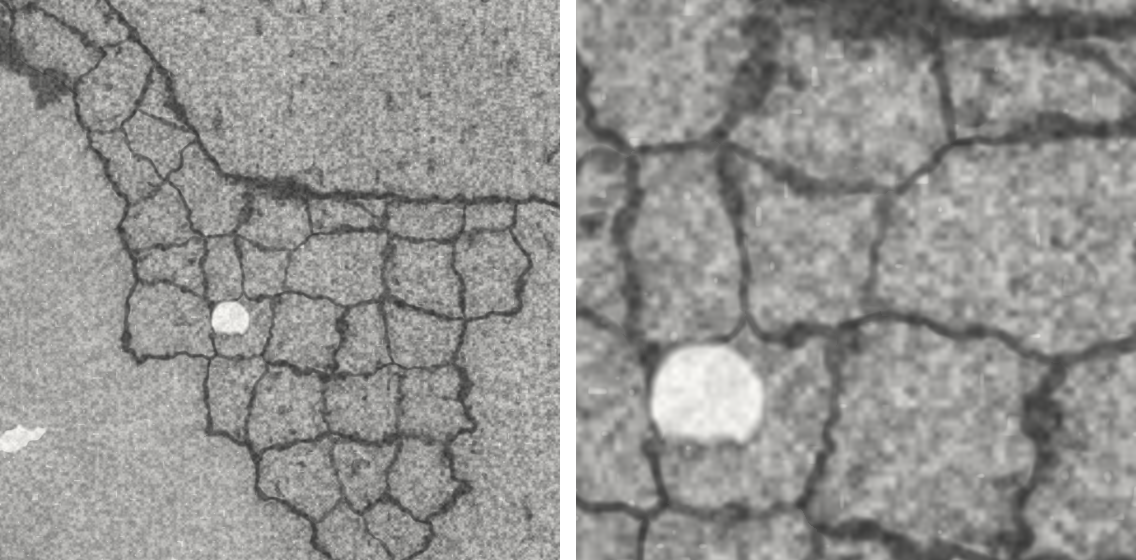
Left, the full canvas; right, a detail of the centre.
Write a WebGL 2 fragment shader that draws this texture.

```glsl
#version 300 es
precision highp float;
// Worn grey asphalt: a diagonal band of crazed plates between two sound areas.
// Plates are warped Voronoi cells whose edges become cracks; grain, specks,
// crumbled dark patches and a few pale chips are layered from value noise.

#define PLATE_SCALE 8.8
#define PLATE_JITTER 0.86
#define CRACK_WIDTH 0.0046
#define CRACK_TONE 0.29
#define DIRT_DEPTH 0.24
#define GRAIN_SCALE 150.0
#define GRAIN_AMOUNT 0.235
#define TONE_SOUND 0.668
#define TONE_PLATES 0.622
#define TONE_COARSE 0.625
#define CHIP_TONE 0.90

uniform vec2 u_resolution;
out vec4 fragColor;

float hash(vec2 p) {
  return fract(sin(dot(p, vec2(127.1, 311.7))) * 43758.5);
}

vec2 hash2(vec2 p) {
  return vec2(hash(p), hash(p + vec2(37.2, 91.4)));
}

float noise(vec2 p) {
  vec2 i = floor(p), f = fract(p);
  f = f * f * (3.0 - 2.0 * f);
  float low = mix(hash(i), hash(i + vec2(1, 0)), f.x);
  float high = mix(hash(i + vec2(0, 1)), hash(i + vec2(1, 1)), f.x);
  return mix(low, high, f.y);
}

vec2 wobble(vec2 p) {
  return vec2(noise(p), noise(p + vec2(53.7, 17.3))) - 0.5;
}

// Signed distance to the upper main crack, positive above it
float aboveMain(vec2 p) {
  return min(p.y - 0.70 + 0.065 * p.x, (p.y - 1.33 + 1.65 * p.x) / 1.93);
}

// Signed distance to the left limit of the band, positive inside it
float insideLeft(vec2 p) {
  return (p.x - 0.18 - 0.53 * (0.62 - p.y)) / 1.13;
}

bool isBroken(vec2 p) {
  float rightLimit = 0.74 + 0.24 * p.y;
  return insideLeft(p) > 0.015 && p.x < rightLimit && aboveMain(p) < 0.07;
}

vec2 plateCentre(vec2 cell) {
  return cell + 0.5 + PLATE_JITTER * (hash2(cell + 4.0) - 0.5);
}

// x: crack darkness, y: soft dirt around the cracks
vec2 plateCracks(vec2 p, float width) {
  vec2 q = p * PLATE_SCALE, base = floor(q), own = base;
  float nearest = 9.0;
  for (int y = -1; y <= 1; y++)
    for (int x = -1; x <= 1; x++) {
      vec2 cell = base + vec2(x, y);
      float d = distance(q, plateCentre(cell));
      if (d < nearest) { nearest = d; own = cell; }
    }
  vec2 a = plateCentre(own), result = vec2(0);
  bool ownBroken = isBroken(a / PLATE_SCALE);
  for (int y = -2; y <= 2; y++)
    for (int x = -2; x <= 2; x++) {
      if (x == 0 && y == 0) continue;
      vec2 cell = own + vec2(x, y), b = plateCentre(cell);
      bool broken = isBroken(b / PLATE_SCALE);
      if (!broken && !ownBroken) continue;
      float d = dot(0.5 * (a + b) - q, normalize(b - a)) / PLATE_SCALE;
      float strength = broken != ownBroken ? 1.0 : mix(0.55, 1.0, hash(own + cell));
      float line = 1.0 - smoothstep(width * 0.3, width * 1.4 + 0.002, d);
      result = max(result, strength * vec2(line, exp(-d / 0.012)));
    }
  return result;
}

float segment(vec2 p, vec2 a, vec2 b) {
  vec2 ab = b - a;
  return distance(p, a + ab * clamp(dot(p - a, ab) / dot(ab, ab), 0.0, 1.0));
}

void main() {
  vec2 uv = gl_FragCoord.xy / u_resolution;
  vec2 ragged = 0.016 * wobble(uv * 38.0) + 0.008 * wobble(uv * 95.0);
  vec2 p = uv + 0.045 * wobble(uv * 8.0) + ragged;
  float patches = noise(uv * 13.0 + 8.0);

  // Areas of differing wear
  float above = aboveMain(p);
  float coarse = smoothstep(-0.02, 0.02, above);
  float inside = smoothstep(-0.03, 0.05, insideLeft(p));
  float tone = mix(TONE_SOUND, mix(TONE_PLATES, TONE_COARSE, coarse), inside);
  tone += 0.06 * (noise(uv * 4.0) - 0.5) + 0.05 * (patches - 0.5);

  // Mineral grain with dark pits and bright flecks
  float grain = noise(uv * GRAIN_SCALE) - 0.5;
  grain += 0.6 * (noise(uv * GRAIN_SCALE * 1.75 + 31.0) - 0.5);
  tone += grain * GRAIN_AMOUNT * mix(0.82, 1.1, inside);
  float pits = smoothstep(0.76, 0.96, noise(uv * 52.0 + ragged * 40.0));
  tone -= pits * mix(0.02, 0.17, inside);
  tone += 0.14 * smoothstep(0.88, 1.0, noise(uv * 120.0 + 70.0));

  // Plate cracks stop at the main crack, which is wider where it crumbles
  float width = CRACK_WIDTH * mix(0.6, 1.4, noise(uv * 24.0));
  vec2 cracks = plateCracks(p, width) * (1.0 - smoothstep(-0.004, 0.006, above));
  float mainWidth = width * mix(0.9, 2.0, patches);
  float mainCrack = 1.0 - smoothstep(mainWidth * 0.4, mainWidth * 1.5 + 0.002, abs(above));
  float dark = max(cracks.x, mainCrack);
  float dirt = max(cracks.y, exp(-abs(above) / 0.016)) * mix(0.25, 1.0, patches);

  // Crumbled hollows
  vec2 rough = uv + 2.2 * ragged + 0.03 * wobble(uv * 17.0);
  float hollow = segment(rough, vec2(-0.02, 0.96), vec2(0.09, 0.85)) - 0.028;
  hollow = min(hollow, segment(rough, vec2(0.46, 0.68), vec2(0.52, 0.665)) - 0.021);
  dark = max(dark, 0.85 * (1.0 - smoothstep(-0.010, 0.010, hollow)));
  tone -= DIRT_DEPTH * dirt;
  tone = mix(tone, CRACK_TONE + 0.14 * grain, 0.92 * dark);

  // Pale pebble with a flat foot, and a scrap of white paint
  float pebble = length(uv - vec2(0.41, 0.43) + 0.4 * ragged) - 0.033;
  pebble = max(pebble, 0.405 - uv.y + 0.5 * ragged.x);
  float paint = segment(uv + 1.6 * ragged, vec2(-0.02, 0.205), vec2(0.065, 0.222)) - 0.012;
  float chip = 1.0 - smoothstep(-0.004, 0.004, min(pebble, paint));
  tone = mix(tone, CHIP_TONE + 0.12 * grain, chip);

  vec3 colour = tone * vec3(1.003, 1.0, 0.985);
  fragColor = vec4(clamp(colour, 0.0, 1.0), 1.0);
}
```
